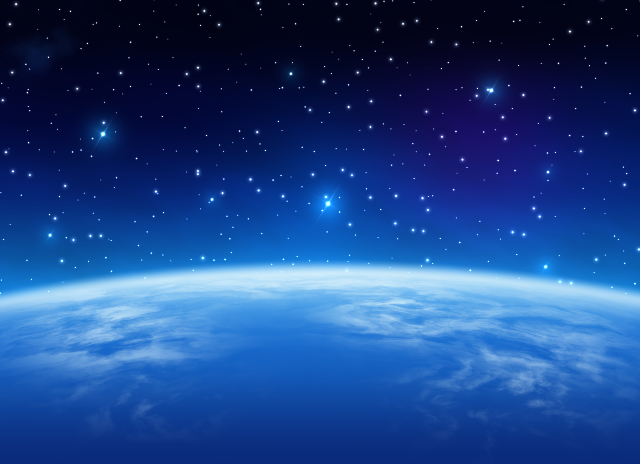
This background is drawn by a Shadertoy shader. Its source:

```glsl
const vec3 SKY_TOP = vec3(0.004, 0.010, 0.085);
const vec3 SKY_HIGH = vec3(0.008, 0.028, 0.225);
const vec3 SKY_MID = vec3(0.025, 0.150, 0.475);
const vec3 SKY_LOW = vec3(0.045, 0.390, 0.710);
const vec3 SEA_BRIGHT = vec3(0.260, 0.640, 0.930);
const vec3 SEA_MID = vec3(0.085, 0.410, 0.800);
const vec3 SEA_DEEP = vec3(0.040, 0.165, 0.480);
const vec3 CLOUD_WHITE = vec3(0.860, 0.950, 0.985);
const vec3 VIOLET = vec3(0.090, 0.010, 0.130);
const vec3 TEAL = vec3(0.060, 0.480, 0.620);
const vec2 PLANET_CENTER = vec2(0.705, -3.335);
const float PLANET_RADIUS = 3.76;
const float STAR_CELL = 0.046;
const float STAR_DENSITY = 0.55;
// Bright stars: position, strength
const vec3 BEACONS[8] = vec3[8](
    vec3(0.222, 0.711, 0.90), vec3(0.707, 0.561, 1.00),
    vec3(1.059, 0.805, 0.75), vec3(0.627, 0.841, 0.40),
    vec3(0.457, 0.570, 0.40), vec3(0.108, 0.493, 0.45),
    vec3(1.176, 0.425, 0.45), vec3(1.181, 0.629, 0.35));

vec2 hash22(vec2 p) {
    vec3 q = fract(p.xyx * vec3(0.1031, 0.1030, 0.0973));
    q += dot(q, q.yzx + 33.33);
    return fract((q.xx + q.yz) * q.zy);
}

float gradientNoise(vec2 p) {
    vec2 cell = floor(p), f = fract(p);
    vec2 u = f * f * f * (f * (f * 6.0 - 15.0) + 10.0);
    vec4 g;
    for (int i = 0; i < 4; i++) {
        vec2 corner = vec2(i % 2, i / 2);
        g[i] = dot(hash22(cell + corner + 70.0) * 2.0 - 1.0, f - corner);
    }
    return mix(mix(g.x, g.y, u.x), mix(g.z, g.w, u.x), u.y);
}

float fbm(vec2 p) {
    float sum = 0.0, amp = 0.6;
    for (int i = 0; i < 6; i++) {
        sum += amp * gradientNoise(p);
        p = mat2(0.8, 0.6, -0.6, 0.8) * p * 2.03 + 3.7;
        amp *= 0.53;
    }
    return sum;
}

// Soft elliptical falloff
float blob(vec2 p, vec2 center, vec2 size) {
    vec2 q = (p - center) / size;
    return exp(-dot(q, q));
}

vec3 skyColor(vec2 p) {
    vec3 col = mix(SKY_LOW, SKY_MID, smoothstep(0.38, 0.61, p.y));
    col = mix(col, SKY_HIGH, smoothstep(0.52, 0.76, p.y));
    col = mix(col, SKY_TOP, smoothstep(0.70, 0.96, p.y));
    col += VIOLET * blob(p, vec2(1.02, 0.67), vec2(0.20, 0.17));
    col += vec3(0.0, 0.10, 0.17) * blob(p, vec2(0.71, 0.59), vec2(0.20, 0.17));
    col += vec3(0.0, 0.045, 0.10) * blob(p, vec2(1.32, 0.70), vec2(0.20, 0.14));
    float haze = fbm(p * vec2(3.0, 7.0) + vec2(0.0, p.x * 2.0));
    col *= 1.0 + 0.28 * haze;
    float wisp = smoothstep(-0.15, 0.45, fbm(p * 8.0 + 2.0));
    return col + vec3(0.03, 0.09, 0.16) * wisp * blob(p, vec2(0.08, 0.90), vec2(0.10, 0.08));
}

vec3 starField(vec2 p) {
    float light = 0.0;
    for (int layer = 0; layer < 2; layer++) {
        vec2 q = p / STAR_CELL + float(layer) * vec2(17.37, 31.71);
        vec2 id = floor(q), rnd = hash22(id + 9.0);
        vec2 d = abs(fract(q) - 0.2 - 0.6 * hash22(id + 51.0)) * STAR_CELL;
        float size = mix(0.0011, 0.0021, rnd.y * rnd.y);
        float core = exp(-dot(d, d) / (size * size));
        float spikes = exp(-(d.x + d.y) / 0.0013 - min(d.x, d.y) / 0.0006);
        float halo = step(0.82, rnd.y) * exp(-dot(d, d) / 0.00003) * 0.25;
        light += step(rnd.x, STAR_DENSITY) * (core * (0.55 + 0.6 * rnd.y) + 0.35 * spikes + halo);
    }
    return light * vec3(0.82, 0.92, 1.0);
}

vec3 beaconStars(vec2 p) {
    vec3 light = vec3(0.0);
    for (int i = 0; i < 8; i++) {
        vec2 d = p - BEACONS[i].xy;
        float s = BEACONS[i].z, r = length(d);
        vec2 a = abs(mat2(0.53, -0.85, 0.85, 0.53) * d);
        float rays = exp(-a.x / (0.016 * s) - a.y / 0.0011)
                   + 0.35 * exp(-a.y / (0.014 * s) - a.x / 0.0011);
        light += TEAL * s * (0.50 * exp(-r / (0.020 * s)) + 0.30 * exp(-r * r / (0.0013 * s)));
        light += vec3(0.85, 0.97, 1.0) * (1.2 * exp(-r * r / (0.000018 * s)) + 0.55 * s * rays);
    }
    return light;
}

vec3 planetColor(vec2 p, float depth) {
    float side = p.x - PLANET_CENTER.x, shade = depth + 0.14 * side * side;
    vec3 col = mix(SEA_BRIGHT, SEA_MID, smoothstep(0.02, 0.19, shade));
    col = mix(col, SEA_DEEP, smoothstep(0.14, 0.43, shade));
    // Clouds flatten towards the limb
    vec2 q = vec2(side / (0.35 + depth) * 1.8, 2.6 * log(max(depth, 0.0) + 0.06));
    vec2 warp = vec2(fbm(q + 4.0), fbm(q + 11.0));
    float streaks = fbm(q * vec2(1.3, 2.2) + vec2(q.y, -q.x) * 0.6 + 1.8 * warp);
    float puffs = fbm(p * vec2(13.0, 18.0) + 1.5 * warp);
    float cover = 0.85 * blob(p, vec2(0.24, 0.29), vec2(0.20, 0.09))
                + 0.95 * blob(p, vec2(0.86, 0.32), vec2(0.14, 0.055))
                + 0.60 * blob(p, vec2(1.16, 0.27), vec2(0.20, 0.10))
                + 0.75 * blob(p, vec2(0.62, 0.39), vec2(0.34, 0.035));
    float cloud = cover * smoothstep(-0.38, 0.42, streaks + 0.35 * puffs);
    float patches = blob(p, vec2(1.10, 0.17), vec2(0.19, 0.09))
                  + 0.6 * blob(p, vec2(0.32, 0.15), vec2(0.15, 0.07));
    cloud += 0.42 * patches * smoothstep(-0.05, 0.40, puffs);
    col = mix(col, CLOUD_WHITE, clamp(cloud, 0.0, 0.88));
    // Bright air along the limb
    float rim = exp(-pow(max(depth, 0.0) / (0.052 - 0.030 * abs(side)), 1.6));
    return mix(col, CLOUD_WHITE, rim * (0.98 - 0.25 * side * side));
}

void mainImage(out vec4 fragColor, in vec2 fragCoord) {
    vec2 p = fragCoord / iResolution.y;
    float depth = PLANET_RADIUS - length(p - PLANET_CENTER);
    vec3 sky = skyColor(p) + starField(p) + beaconStars(p);
    sky += vec3(0.06, 0.16, 0.18) * exp(min(depth, 0.0) / 0.025);
    vec3 col = mix(sky, planetColor(p, depth), smoothstep(-0.018, 0.017, depth));
    fragColor = vec4(clamp(col, 0.0, 1.0), 1.0);
}
```
